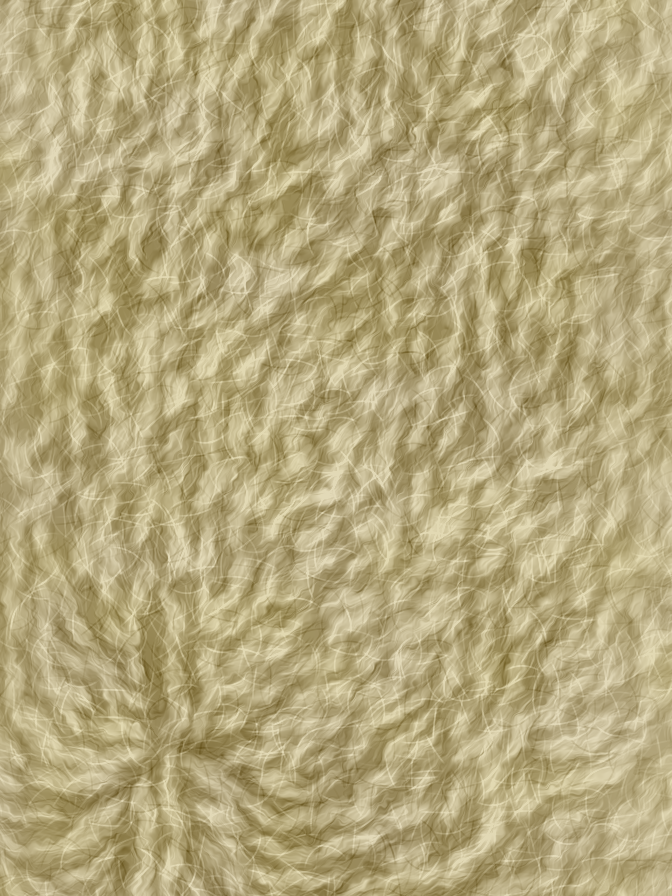
Write a WebGL 1 fragment shader that draws this texture.

```glsl
precision highp float;
uniform vec2 u_resolution;

float hash(vec2 p) {
  return fract(sin(dot(p, vec2(127.1, 311.7))) * 43758.5453);
}

float noise(vec2 p) {
  vec2 i = floor(p), f = fract(p);
  f = f * f * (3.0 - 2.0 * f);
  return mix(mix(hash(i), hash(i + vec2(1.0, 0.0)), f.x),
             mix(hash(i + vec2(0.0, 1.0)), hash(i + 1.0), f.x), f.y);
}

// Nap direction: leaning up and right, fanning out around a whorl
float napAngle(vec2 p) {
  vec2 away = p - vec2(0.19, 0.15);
  float whorl = exp(-14.0 * dot(away, away));
  vec2 lean = vec2(0.3 + 0.35 * p.x, 0.85);
  vec2 dir = mix(lean, away / (length(away) + 0.02), whorl);
  return atan(dir.y, dir.x) + 0.9 * (noise(p * 11.0) - 0.5);
}

vec2 alongNap(vec2 d, float a) {
  float c = cos(a), s = sin(a);
  return vec2(c * d.x + s * d.y, c * d.y - s * d.x);
}

// Overlapping tufts: x is how much wool covers the point, y its strand tone
vec2 tufts(vec2 p) {
  float size = 0.035, cover = 0.0, tone = 0.0, total = 0.0001;
  vec2 cell = floor(p / size);
  for (int j = -1; j <= 1; j++) {
    for (int i = -1; i <= 1; i++) {
      vec2 id = cell + vec2(float(i), float(j));
      vec2 jitter = vec2(hash(id), hash(id + 41.3));
      vec2 center = (id + 0.2 + 0.6 * jitter) * size;
      float r = hash(id + 7.7);
      vec2 q = alongNap(p - center, napAngle(center) + 0.7 * (r - 0.5));
      q.y += (r - 0.5) * 16.0 * q.x * q.x;
      vec2 e = q / vec2(0.034, 0.012 + 0.007 * jitter.x);
      float w = max(exp(-2.5 * dot(e, e)) - 0.03, 0.0);
      vec2 curl = q + vec2(0.0, 0.006 * noise(q * 70.0 + id * 3.1));
      float strands = 0.6 * noise(curl * vec2(45.0, 300.0) + id * 17.0)
                    + 0.4 * noise(curl * vec2(100.0, 560.0) + id * 29.0) - 0.5;
      cover += w;
      tone += w * w * (0.6 * strands + 0.1 * e.x + 0.16 * (jitter.y - 0.5));
      total += w * w;
    }
  }
  return vec2(cover, tone / total);
}

// One layer of fine loose hairs, each a short bent arc
float hairs(vec2 p, float layer) {
  float size = 0.026, soft = max(0.0013, 1.0 / u_resolution.y), sum = 0.0;
  vec2 cell = floor(p / size);
  for (int j = -1; j <= 1; j++) {
    for (int i = -1; i <= 1; i++) {
      vec2 id = cell + vec2(float(i), float(j));
      vec2 seed = id + layer * 19.7;
      vec2 center = (id + vec2(hash(seed), hash(seed + 3.3))) * size;
      float turn = 2.2 * (hash(seed + 5.9) - 0.5);
      vec2 q = alongNap(p - center, napAngle(center) + turn);
      float bend = 36.0 * (hash(seed + 8.1) - 0.5);
      float slope = 2.0 * bend * q.x;
      float d = abs(q.y - bend * q.x * q.x) / sqrt(1.0 + slope * slope);
      float line = 1.0 - smoothstep(0.0003, 0.0003 + soft, d);
      line *= 1.0 - smoothstep(0.012, 0.023, abs(q.x));
      sum += line * (hash(seed + 12.4) - 0.4);
    }
  }
  return sum;
}

void main() {
  vec2 p = gl_FragCoord.xy / u_resolution.y;
  float across = gl_FragCoord.x / u_resolution.x;

  // Ragged outlines for the tufts
  vec2 fray = vec2(noise(p * 130.0), noise(p * 130.0 + 50.0)) - 0.5;
  vec2 wool = tufts(p + 0.006 * fray);
  float loose = 0.0;
  for (int k = 0; k < 6; k++) {
    loose += hairs(p + float(k) * vec2(0.0117, 0.0073), float(k));
  }

  // Paler, softer sides and shaded hollows at the whorl
  float side = smoothstep(0.3, 0.5, abs(across - 0.48));
  vec2 fold = alongNap(p - vec2(0.21, 0.20), 2.1) / vec2(0.1, 0.03);
  vec2 hollow = (p - vec2(0.13, 0.11)) / vec2(0.05, 0.025);
  float shade = 0.2 * exp(-dot(fold, fold)) + 0.22 * exp(-dot(hollow, hollow));
  float patches = noise(p * 7.0 + 4.0) - 0.5;

  float relief = 0.5 * (smoothstep(0.0, 0.95, wool.x) - 0.54);
  float light = relief + wool.y + 0.46 * loose;
  light = 0.65 + light * (1.0 - 0.3 * side) + 0.08 * side + 0.16 * patches - shade;

  vec3 deepWool = vec3(0.46, 0.39, 0.18);
  vec3 paleWool = vec3(0.84, 0.80, 0.65);
  vec3 color = mix(deepWool, paleWool, clamp(light, -0.15, 1.12));
  color.b += 0.04 * (noise(p * 16.0 + 9.0) - 0.5);
  gl_FragColor = vec4(color, 1.0);
}
```
